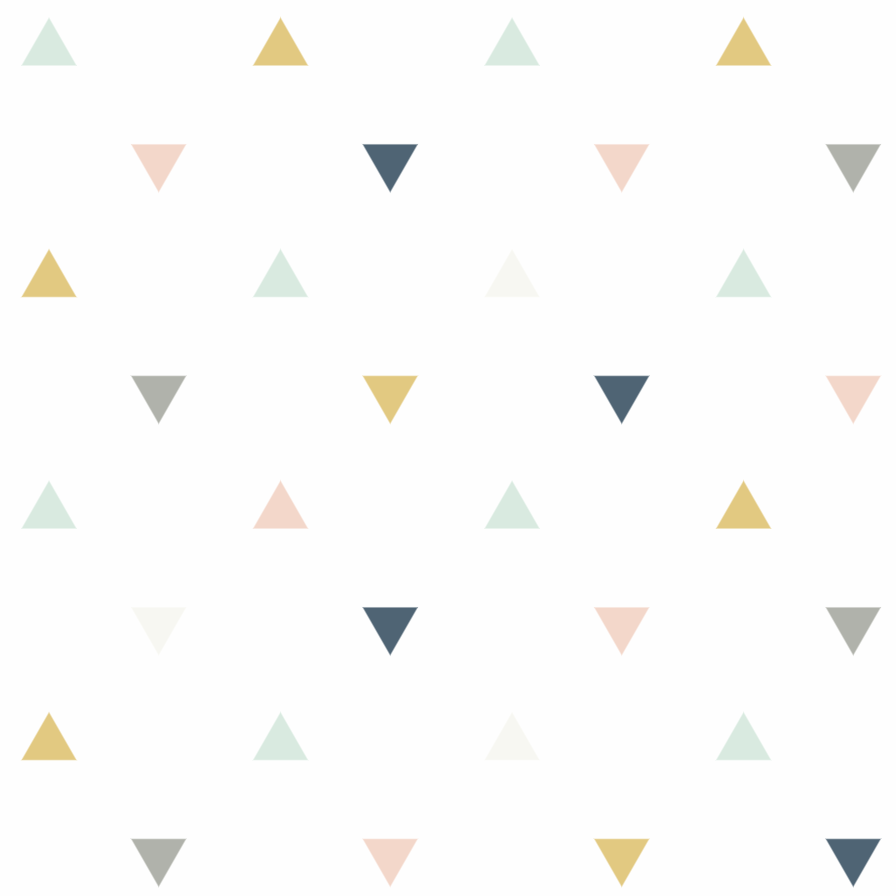
This pattern is drawn by a three.js fragment shader. Its source:

```glsl
// Small flat triangles on white: upright rows alternate with inverted rows,
// each row four across. Two offset lattices are built by rounding to the nearest
// cell, and a 4 by 4 layout of palette numbers colours each lattice.
varying vec2 vUv;

// Signed distance to a triangle pointing along +y, centred on its mid height.
float triangleDistance(vec2 p) {
  vec2 halfSize = vec2(0.0306, 0.0267);
  vec2 sideNormal = normalize(vec2(2.0 * halfSize.y, halfSize.x));
  float side = dot(vec2(abs(p.x), p.y - halfSize.y), sideNormal);
  return max(side, -halfSize.y - p.y);
}

vec3 palette(float index) {
  if (index < 0.5) return vec3(0.85, 0.918, 0.878);  // mint
  if (index < 1.5) return vec3(0.886, 0.788, 0.507); // gold
  if (index < 2.5) return vec3(0.953, 0.843, 0.792); // blush
  if (index < 3.5) return vec3(0.31, 0.393, 0.455);  // slate blue
  if (index < 4.5) return vec3(0.692, 0.7, 0.67);    // grey
  return vec3(0.97, 0.97, 0.949);                    // ivory
}

// One at the given position from 0 to 3, zero elsewhere.
vec4 pick(float i) {
  return vec4(equal(vec4(i), vec4(0.0, 1.0, 2.0, 3.0)));
}

// Paints one lattice; each line of the layout is a row, from the top down.
vec3 paintLattice(vec3 ground, vec2 p, vec2 origin, float direction, mat4 layout4) {
  float spacing = 0.2584;
  vec2 cell = floor((p - origin) / spacing + 0.5);
  vec2 local = p - origin - cell * spacing;
  float d = triangleDistance(vec2(local.x, local.y * direction));
  float index = dot(layout4 * pick(cell.y), pick(cell.x));
  return mix(ground, palette(index), 1.0 - smoothstep(-0.0012, 0.0012, d));
}

void main() {
  vec2 p = vec2(vUv.x, 1.0 - vUv.y); // measured down from the top edge

  mat4 upright = mat4(
    0.0, 1.0, 0.0, 1.0,
    1.0, 0.0, 5.0, 0.0,
    0.0, 2.0, 0.0, 1.0,
    1.0, 0.0, 5.0, 0.0);
  mat4 inverted = mat4(
    2.0, 3.0, 2.0, 4.0,
    4.0, 1.0, 3.0, 2.0,
    5.0, 3.0, 2.0, 4.0,
    4.0, 2.0, 1.0, 3.0);

  vec3 color = vec3(0.998);
  color = paintLattice(color, p, vec2(0.0547, 0.0464), -1.0, upright);
  color = paintLattice(color, p, vec2(0.1771, 0.1878), 1.0, inverted);
  gl_FragColor = vec4(color, 1.0);
}
```
